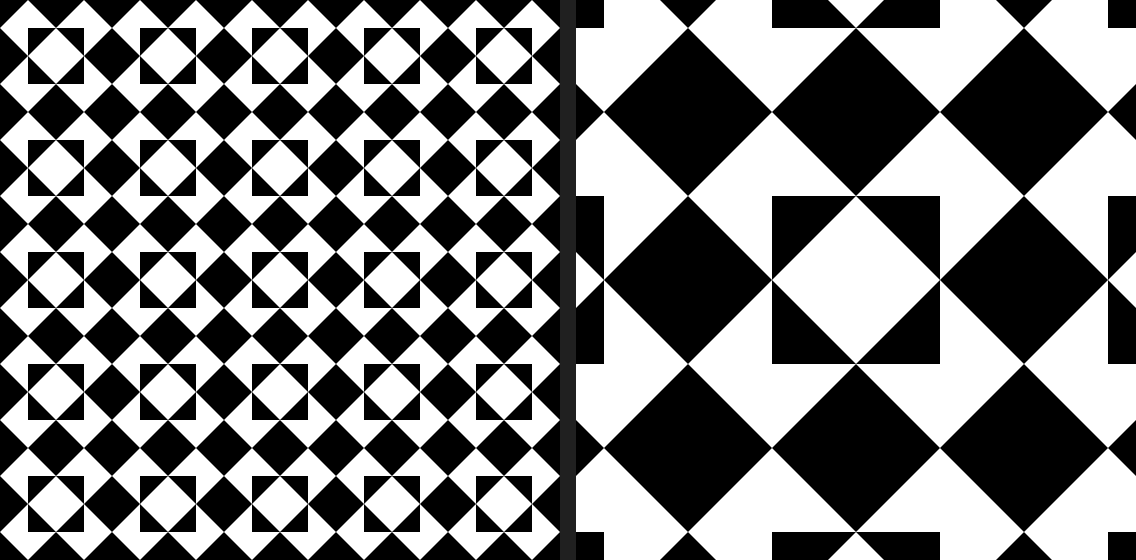
Left, the full canvas; right, a detail of the centre.
Give the GLSL for this pattern, as a Shadertoy shader.

```glsl
#define REPEATS 5.0
#define HALF_SIZE 0.25
#define LIGHT vec3(1.0)
#define DARK vec3(0.0)

// Signed distance to a grid of diamonds touching at their tips
float diamondGrid(vec2 p) {
    float spacing = 2.0 * HALF_SIZE;
    vec2 q = abs(fract(p / spacing + 0.5) - 0.5) * spacing;
    return (q.x + q.y - HALF_SIZE) * inversesqrt(2.0);
}

// Signed distance to an upright square
float square(vec2 p) {
    vec2 q = abs(p);
    return max(q.x, q.y) - HALF_SIZE;
}

// Antialiased inside mask, one pixel wide
float coverage(float dist, float pixel) {
    return clamp(0.5 - dist / pixel, 0.0, 1.0);
}

void mainImage(out vec4 fragColor, in vec2 fragCoord) {
    // Cell coordinates, centred on each square
    vec2 cell = fract(fragCoord / iResolution.xy * REPEATS) - 0.5;
    float pixel = REPEATS / min(iResolution.x, iResolution.y);

    // The square inverts the diamond grid beneath it
    float diamonds = coverage(diamondGrid(cell), pixel);
    float inverted = coverage(square(cell), pixel);
    float ink = mix(diamonds, 1.0 - diamonds, inverted);

    fragColor = vec4(mix(LIGHT, DARK, ink), 1.0);
}
```
